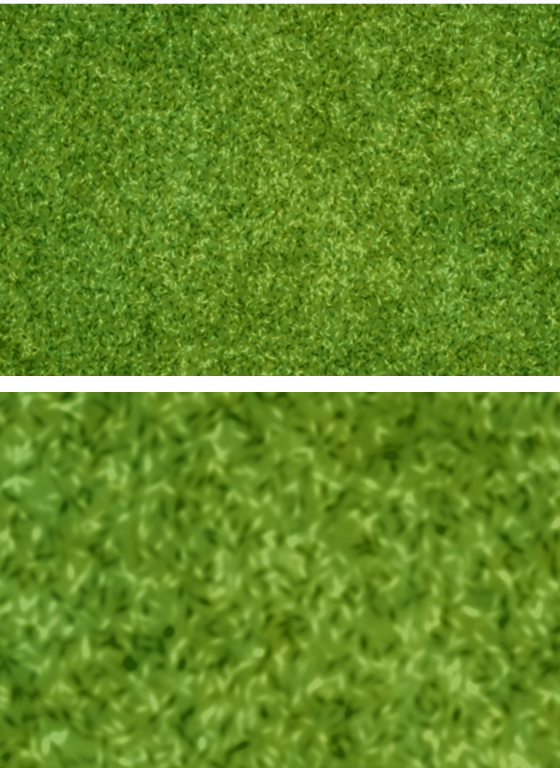
Top, the full canvas; bottom, a detail of the centre.
Write a WebGL 1 fragment shader that draws this texture.

```glsl
precision highp float;

// Short mown lawn seen from above, with a thin white strip along the top edge.
// Scattered soft blades of random direction and shade are summed into a tone,
// shifted by clumps and an edge falloff, then coloured through a green ramp.

uniform vec2 u_resolution;

// Lengths are fractions of the canvas height; blade sizes are in cells.
const float BLADE_CELLS = 108.0;
const float BLADE_LENGTH = 0.75;
const float BLADE_WIDTH = 0.38;
const float BLADE_SPREAD = 2.7;
const float BLADE_CONTRAST = 2.4;
const float CLUMP_CELLS = 29.0;
const float CLUMP_CONTRAST = 1.2;
const float PATCH_CELLS = 8.0;
const float PATCH_CONTRAST = 1.0;
const float EDGE_FALLOFF = 2.0;
const float MEAN_EDGE_DISTANCE = 0.167;
const float RAMP_CENTRE = 2.05;
const float RAMP_SPREAD = 1.19;
const float STRIP_HEIGHT = 0.0097;

const vec3 SHADOW_GREEN = vec3(0.22, 0.38, 0.03);
const vec3 DEEP_GREEN = vec3(0.29, 0.45, 0.07);
const vec3 LAWN_GREEN = vec3(0.35, 0.51, 0.11);
const vec3 FRESH_GREEN = vec3(0.41, 0.58, 0.16);
const vec3 PALE_GREEN = vec3(0.50, 0.66, 0.25);
const vec3 YELLOW_SHIFT = vec3(0.07, 0.0, -0.06);
const vec3 STRIP_WHITE = vec3(0.99);

// Four independent random values for one grid cell
vec4 hash4(vec2 cell) {
  vec4 q = fract(cell.xyxy * vec4(0.1031, 0.1030, 0.0973, 0.1099));
  q += dot(q, q.wzxy + 33.33);
  return fract((q.xxyz + q.yzzw) * q.zywx);
}

// Smooth value noise centred on zero
float softNoise(vec2 p) {
  vec2 cell = floor(p);
  vec2 f = fract(p);
  f = f * f * (3.0 - 2.0 * f);
  float low = mix(hash4(cell).x, hash4(cell + vec2(1.0, 0.0)).x, f.x);
  float high = mix(hash4(cell + vec2(0.0, 1.0)).x, hash4(cell + 1.0).x, f.x);
  return mix(low, high, f.y) - 0.5;
}

// Sum of light and dark blades from the surrounding cells
float bladeTone(vec2 p) {
  vec2 home = floor(p);
  float tone = 0.0;
  for (int j = -2; j <= 2; j++) {
    for (int i = -2; i <= 2; i++) {
      vec2 cell = home + vec2(float(i), float(j));
      vec4 blade = hash4(cell + 17.0);
      float angle = 1.5708 + (blade.z - 0.5) * BLADE_SPREAD;
      vec2 along = vec2(cos(angle), sin(angle));
      vec2 offset = p - cell - blade.xy;
      float u = dot(offset, along) / BLADE_LENGTH;
      float v = dot(offset, vec2(-along.y, along.x)) / BLADE_WIDTH;
      tone += (2.0 * blade.w - 1.0) * exp(-u * u - v * v);
    }
  }
  return tone;
}

// Five greens joined in straight steps, extended past both ends
vec3 grassRamp(float s) {
  vec3 color = SHADOW_GREEN + (DEEP_GREEN - SHADOW_GREEN) * min(s, 1.0);
  color += (LAWN_GREEN - DEEP_GREEN) * clamp(s - 1.0, 0.0, 1.0);
  color += (FRESH_GREEN - LAWN_GREEN) * clamp(s - 2.0, 0.0, 1.0);
  color += (PALE_GREEN - FRESH_GREEN) * max(s - 3.0, 0.0);
  return color;
}

void main() {
  vec2 uv = gl_FragCoord.xy / u_resolution;
  vec2 p = gl_FragCoord.xy / u_resolution.y;

  // Tone from blades, clumps, broad patches and darker edges
  vec2 fromCentre = uv - vec2(0.53, 0.5);
  float tone = BLADE_CONTRAST * bladeTone(p * BLADE_CELLS);
  tone += CLUMP_CONTRAST * softNoise(p * CLUMP_CELLS + 41.0);
  tone += PATCH_CONTRAST * softNoise(p * PATCH_CELLS + 83.0);
  tone += EDGE_FALLOFF * (MEAN_EDGE_DISTANCE - dot(fromCentre, fromCentre));

  // Colour, with slight drift between yellow and cool greens
  vec3 color = grassRamp(clamp(RAMP_CENTRE + RAMP_SPREAD * tone, -0.9, 5.2));
  float warmth = 0.6 * softNoise(p * 50.0 + 129.0) + 0.5 * softNoise(p * 4.0 + 7.0);
  color += YELLOW_SHIFT * warmth;

  // White strip with an edge softened over one pixel
  float pixel = 1.0 / u_resolution.y;
  float strip = smoothstep(-0.5 * pixel, 0.5 * pixel, p.y - 1.0 + STRIP_HEIGHT);
  gl_FragColor = vec4(mix(clamp(color, 0.0, 1.0), STRIP_WHITE, strip), 1.0);
}
```
